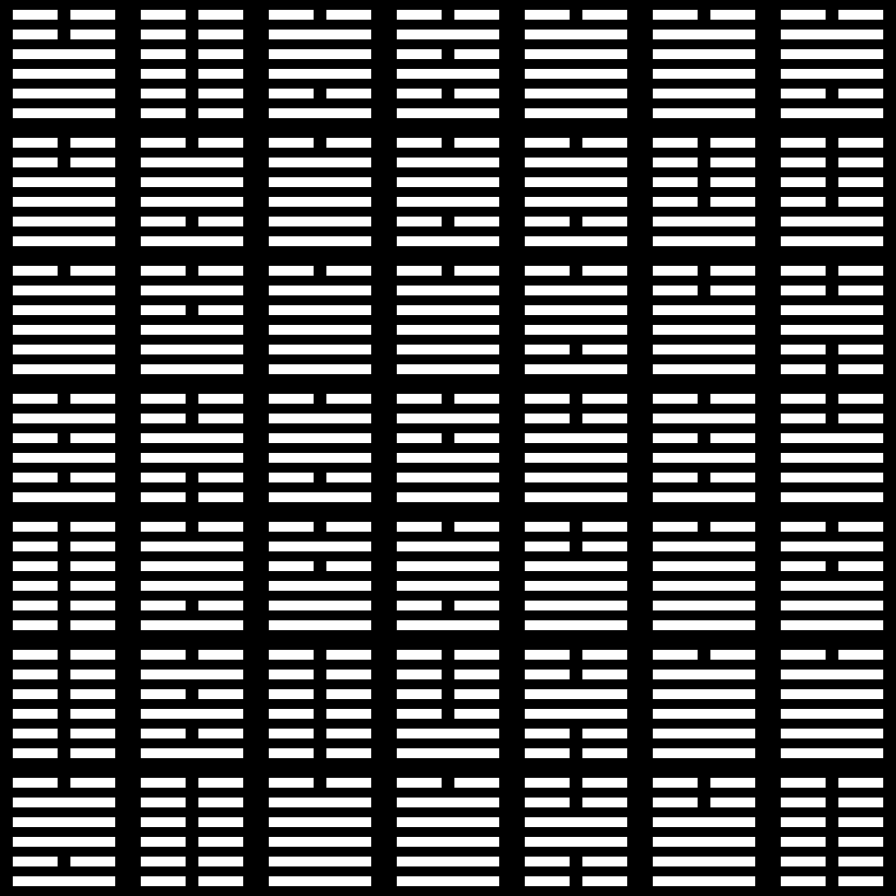
Reproduce this pattern procedurally as a Shadertoy shader.

```glsl
const float REPEATS = 7.0;        // cells across and down
const int PAIRS = 3;              // pairs of bars per cell
const float SLOTS = 13.0;         // bars and spaces of equal height per cell
const float BAR_HALF_WIDTH = 0.4; // in cells
const float GAP_HALF_WIDTH = 0.05;
const uint SEED = 64u;
const vec3 GROUND_COLOR = vec3(0.0);
const vec3 BAR_COLOR = vec3(1.0);

uint hashCell(uvec2 cell) {
    uint h = cell.x + cell.y * uint(REPEATS) + SEED * 7919u;
    h = (h ^ (h >> 16)) * 0x85ebca6bu;
    h = (h ^ (h >> 13)) * 0xc2b2ae35u;
    return h ^ (h >> 16);
}

// Share of a pixel lying inside a straight edge
float coverage(float signedDistance, float pixelSize) {
    return clamp(0.5 - signedDistance / pixelSize, 0.0, 1.0);
}

// The first pair is always split; the others are split at random.
// Half of the cells split only the upper bar of each split pair.
bool isSplit(int bar, uint bits) {
    int pair = bar / 2;
    bool pairSplit = pair == 0 || ((bits >> uint(pair)) & 1u) == 1u;
    bool upperOnly = (bits & 1u) == 1u;
    return pairSplit && !(upperOnly && bar % 2 == 1);
}

void mainImage(out vec4 fragColor, in vec2 fragCoord) {
    // Cells, counted from the top left
    vec2 uv = fragCoord / iResolution.xy;
    vec2 grid = vec2(uv.x, 1.0 - uv.y) * REPEATS;
    vec2 cell = mod(floor(grid), REPEATS);
    vec2 local = fract(grid);
    vec2 pixelSize = REPEATS / iResolution.xy;

    // Nearest bar within the cell
    float slot = local.y * SLOTS;
    float bar = clamp(floor((slot - 0.5) * 0.5), 0.0, float(2 * PAIRS - 1));
    float dy = (abs(slot - 1.5 - 2.0 * bar) - 0.5) / SLOTS;
    float dx = abs(local.x - 0.5);

    // Solid bar, then its optional centre gap
    float ink = coverage(dy, pixelSize.y)
              * coverage(dx - BAR_HALF_WIDTH, pixelSize.x);
    if (isSplit(int(bar), hashCell(uvec2(cell)))) {
        ink *= 1.0 - coverage(dx - GAP_HALF_WIDTH, pixelSize.x);
    }

    fragColor = vec4(mix(GROUND_COLOR, BAR_COLOR, ink), 1.0);
}
```
